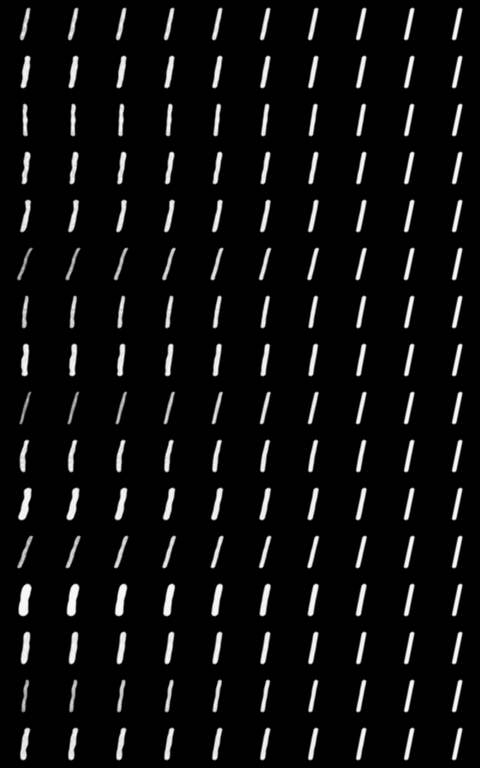
This pattern is drawn by a Shadertoy shader. Its source:

```glsl
// Lean, half width and bend of the first stroke in each row, top to bottom
const vec3 rowStyle[16] = vec3[16](
    vec3(.065, .041, .0),  vec3(.040, .060, .01),
    vec3(-.01, .045, .0),  vec3(.040, .052, .02),
    vec3(.070, .054, .03), vec3(.125, .033, -.02),
    vec3(.035, .039, .0),  vec3(.025, .060, .0),
    vec3(.105, .031, .0),  vec3(.030, .050, -.045),
    vec3(.075, .068, .01), vec3(.130, .036, .0),
    vec3(.050, .090, -.01), vec3(.045, .058, .01),
    vec3(.035, .035, .0),  vec3(.045, .055, -.01));

float hash(vec2 p) {
    vec3 q = fract(p.xyx * .1031);
    q += dot(q, q.yzx + 33.33);
    return fract((q.x + q.y) * q.z);
}

float noise(vec2 p) {
    vec2 i = floor(p), f = fract(p);
    f *= f * (3. - 2. * f);
    return mix(mix(hash(i), hash(i + vec2(1, 0)), f.x),
               mix(hash(i + vec2(0, 1)), hash(i + 1.), f.x), f.y);
}

void mainImage(out vec4 fragColor, in vec2 fragCoord) {
    // Ten columns by sixteen rows
    vec2 grid = fragCoord / iResolution.xy * vec2(10, 16);
    vec2 cell = clamp(floor(grid), vec2(0), vec2(9, 15));
    vec2 p = grid - cell - vec2(.525, .5);
    float row = 15. - cell.y;

    // Every row settles into one common stroke toward the right
    float character = pow(1. - cell.x / 9., 1.3);
    vec3 style = mix(vec3(.068, .045, 0), rowStyle[int(row)], character);

    // Uneven hand pressure along the stroke, shared by the whole row
    float along = clamp(p.y / .33, -1., 1.);
    float wobble = noise(vec2(along * 2.5 + 7., row * 17.)) - .5;
    float pressure = noise(vec2(along * 3. + 31., row * 13.)) - .5;
    float halfWidth = style.y * (1. + .4 * character * pressure);

    // Slanted, bent stroke with rounded ends
    float spine = style.x * along + style.z * (1. - along * along)
                + .025 * character * wobble;
    float slope = style.x / .33;
    float across = (p.x - spine) / sqrt(1. + slope * slope);
    float beyondEnd = max(abs(p.y) - .335 + halfWidth, 0.);
    float dist = length(vec2(across, beyondEnd)) - halfWidth;

    // Soft edge; thin strokes are fainter and slightly patchy
    float soft = max(.026, 8. / iResolution.y);
    float ink = 1. - smoothstep(-soft, soft, dist);
    float grain = noise(p * 22. + row * 19.);
    float strength = mix(.72, .97, smoothstep(.03, .043, style.y));
    strength -= .22 * character * grain * (1. - smoothstep(.03, .08, style.y));
    fragColor = vec4(vec3(ink * strength), 1);
}
```
